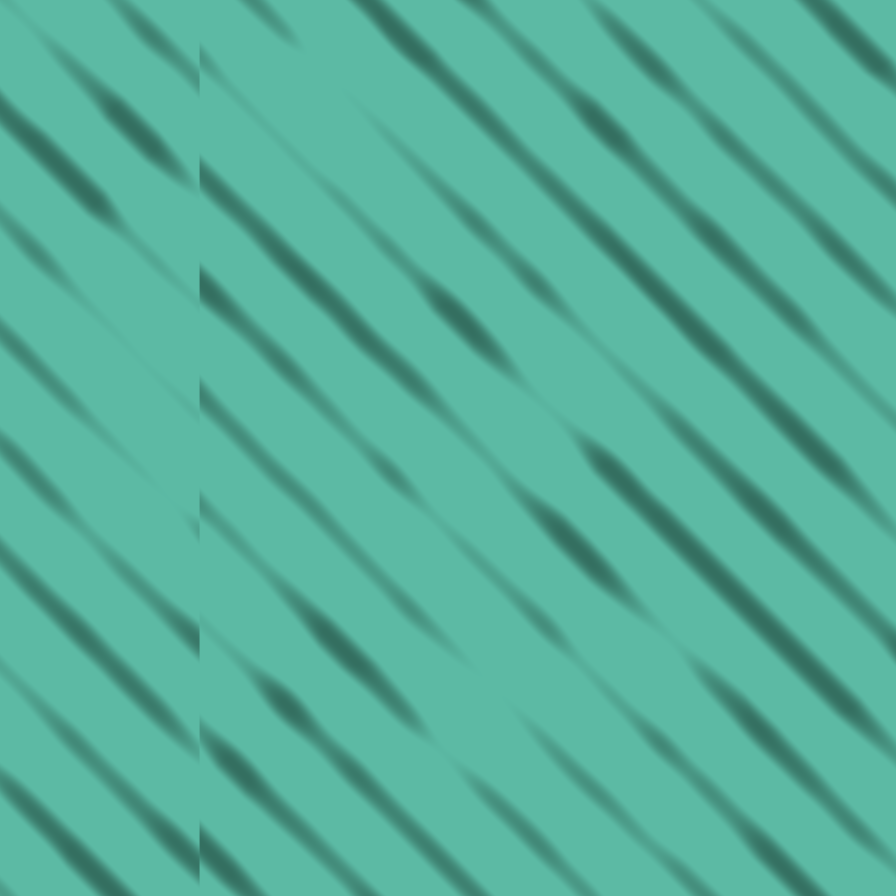
Reproduce this pattern procedurally as a WebGL 2 fragment shader.

```glsl
#version 300 es
precision highp float;
// Soft dark diagonal streaks of uneven weight on sea green, offset at a vertical seam.
uniform vec2 u_resolution;
out vec4 fragColor;

float hash(vec2 cell) {
    vec3 q = fract(vec3(cell.xyx) * 0.1031);
    q += dot(q, q.yzx + 33.33);
    return fract((q.x + q.y) * q.z);
}

float valueNoise(vec2 p) {
    vec2 cell = floor(p);
    vec2 f = fract(p);
    f = f * f * (3.0 - 2.0 * f);
    float low = mix(hash(cell), hash(cell + vec2(1.0, 0.0)), f.x);
    float high = mix(hash(cell + vec2(0.0, 1.0)), hash(cell + 1.0), f.x);
    return mix(low, high, f.y);
}

// Ink amount of the eight-per-side diagonal lanes, swelling and fading along each lane
float streaks(vec2 p, float phase, float seed) {
    float across = p.x + p.y;
    float along = p.x - p.y;
    float wave = cos(6.28318 * (8.0 * across - phase));

    // Broad swells plus finer breaks
    vec2 q = vec2(along + 0.12 * across, across) + seed;
    float weight = 0.7 * valueNoise(q * vec2(5.0, 7.0))
                 + 0.3 * valueNoise(q * vec2(12.0, 11.0) + 41.0);

    // Weak lanes get a high threshold, so they turn thin and pale together
    float threshold = max(1.13 - 1.45 * weight, 0.1);
    return smoothstep(threshold, threshold + 1.08, wave);
}

void main() {
    vec2 p = gl_FragCoord.xy / u_resolution;
    float pixel = 1.0 / u_resolution.x;

    // The two sides of the seam differ in phase and in wear
    float rightSide = smoothstep(-0.5 * pixel, 0.5 * pixel, p.x - 0.2227);
    float ink = mix(streaks(p, 0.05, 17.0), streaks(p, 0.26, 5.0), rightSide);

    vec3 seaGreen = vec3(0.36, 0.73, 0.645);
    vec3 deepGreen = vec3(0.19, 0.41, 0.355);
    fragColor = vec4(mix(seaGreen, deepGreen, ink), 1.0);
}
```
